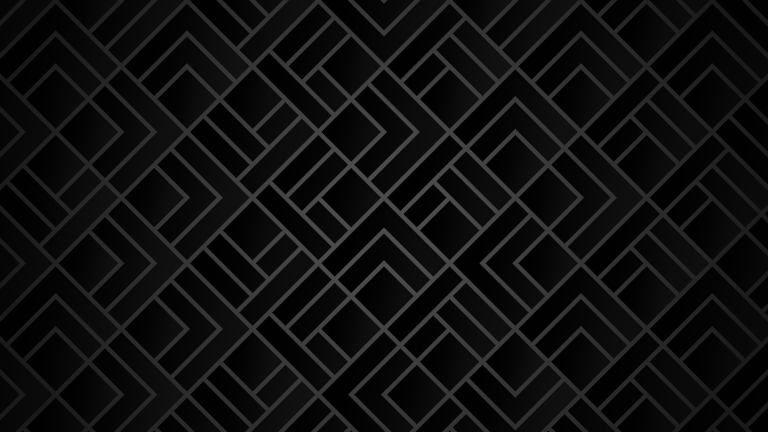
A WebGL 2 fragment shader for this pattern:

```glsl
#version 300 es
precision highp float;

uniform vec2 u_resolution;
out vec4 outColor;

const float HALF_DIAGONAL = 0.0855;  // half a diamond, in canvas widths
const float CENTRE_ROW = 2.28;       // row at mid height
const float LINE_HALF_WIDTH = 0.0235; // in diamond sides
const float LINE_BRIGHT = 0.295;
const float LINE_DIM = 0.10;
const float LINE_START = 0.33;
const float LINE_FALLOFF = 0.45;
const float FILL_DARK = 0.004;
const float FILL_LIGHT = 0.070;
const float FILL_VARIATION = 0.25;

float hash(vec2 p) {
    return fract(sin(dot(p, vec2(127.1, 311.7))) * 43758.5453);
}

// Chevron diamonds follow a six-column rhythm, with extra ones in outer columns
bool isChevron(float col, float row) {
    float phase = mod(col, 6.0);
    bool outer = abs(col) == 5.0 && mod(row, 4.0) == 0.0;
    return phase == 0.0 || phase == 2.0 || phase == 3.0 || outer;
}

// Quarter turns counter-clockwise, starting from facing right
float quarterTurns(float col, float row, bool chevron) {
    if (!chevron) return col > 0.0 ? 3.0 : (col == -1.0 ? 0.0 : 1.0);
    if (col + row == 1.0) return 0.0;
    if (mod(col, 2.0) == 1.0) return mod(row, 4.0) == 0.0 ? 1.0 : 0.0;
    if (col < 0.0) return 0.0;
    return mod(col * 0.5 + floor((row - 1.0) * 0.5), 4.0);
}

// Two nested angles around a corner square
float chevronDistance(vec2 p) {
    float m = max(p.x, p.y);
    return min(abs(m - 0.5), abs(m - 0.75));
}

// Corner square with long bars on two sides and a short bar below
float barsDistance(vec2 p) {
    float d = abs(p.y - 0.25);
    if (p.y > 0.25) d = min(d, min(abs(p.x - 0.5), abs(p.x - 0.25)));
    if (p.x > 0.5) d = min(d, abs(p.y - 0.5));
    return d;
}

void main() {
    vec2 pos = (gl_FragCoord.xy - 0.5 * u_resolution) / u_resolution.x;

    // Diagonal grid: x runs down-right, y runs up-right
    vec2 steps = vec2(pos.x / HALF_DIAGONAL, CENTRE_ROW - pos.y / HALF_DIAGONAL);
    vec2 grid = 0.5 * vec2(steps.x + steps.y, steps.x - steps.y);
    vec2 cell = floor(grid);
    vec2 local = grid - cell;
    float col = cell.x + cell.y + 1.0;
    float row = cell.x - cell.y;

    // Turn the diamond
    bool chevron = isChevron(col, row);
    float turns = quarterTurns(col, row, chevron);
    vec2 q = local - 0.5;
    for (float i = 0.0; i < turns; i += 1.0) q = vec2(q.y, -q.x);
    q += 0.5;

    // Lines
    vec2 edge = min(local, 1.0 - local);
    float d = min(edge.x, edge.y);
    d = min(d, chevron ? chevronDistance(q) : barsDistance(q));
    float pixel = 1.0 / (u_resolution.x * HALF_DIAGONAL * sqrt(2.0));
    float line = 1.0 - smoothstep(-0.6 * pixel, 0.6 * pixel, d - LINE_HALF_WIDTH);

    // Fill shaded from upper left to lower right, restarted in the corner square
    bool inSquare = chevron ? max(q.x, q.y) < 0.5 : min(q.x, q.y) > 0.5;
    vec2 shade = inSquare ? fract(local * 2.0) : local;
    float ramp = smoothstep(0.15, 1.0, dot(shade, vec2(0.6, 0.4)));
    float vary = 1.0 - FILL_VARIATION * hash(cell);
    float fill = mix(FILL_DARK, FILL_LIGHT, ramp * vary);

    // Light fades from the centre
    float radius = length(pos);
    float lineTone = clamp(LINE_START - LINE_FALLOFF * radius, LINE_DIM, LINE_BRIGHT);
    fill *= 1.0 - 0.5 * smoothstep(0.3, 0.6, radius);

    outColor = vec4(vec3(mix(fill, lineTone, line)), 1.0);
}
```
